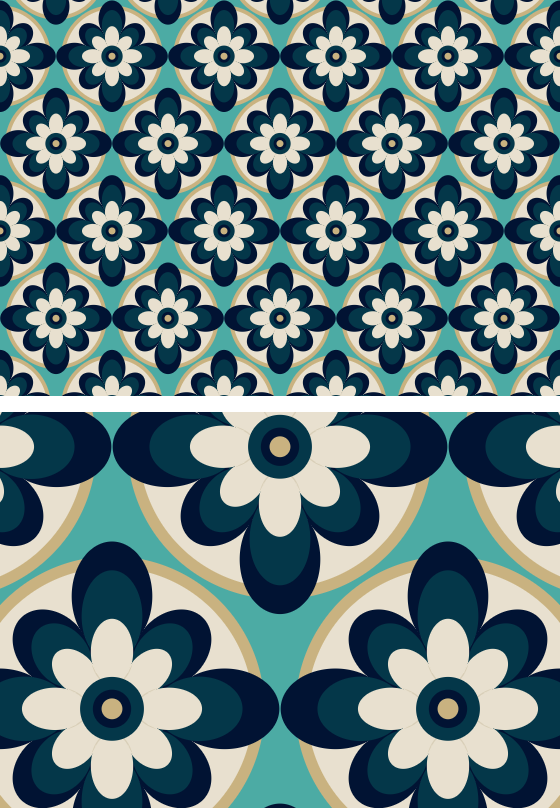
Top: the whole. Bottom: its middle third, enlarged.
Give the GLSL for this pattern, as a Shadertoy shader.

```glsl
// Retro floral tiles: eight-petalled blooms on gold-rimmed discs, in staggered rows.
// Each bloom nests three flowers built from ellipse distances, folded by symmetry;
// the two nearest rows are layered at every point, with edges smoothed analytically.

#define COLUMNS 5.0
#define ROW_STEP 0.78
#define FIRST_ROW 0.502
#define DISC_RADIUS 0.454
#define RIM_WIDTH 0.034
#define SEAM_STRENGTH 0.22
#define AQUA vec3(0.30, 0.67, 0.645)
#define CREAM vec3(0.91, 0.88, 0.81)
#define GOLD vec3(0.79, 0.70, 0.50)
#define NAVY vec3(0.005, 0.075, 0.20)
#define PETROL vec3(0.015, 0.215, 0.285)

// Approximate signed distance to an axis-aligned ellipse.
float ellipse(vec2 p, vec2 radii) {
    float k = max(length(p / radii), 1e-3);
    float slope = max(length(p / (radii * radii)), 1e-3);
    return k * (k - 1.0) / slope;
}

// Petal along +x; shape holds centre offset, half length and half width.
float petal(vec2 p, vec3 shape) {
    return ellipse(p - vec2(shape.x, 0.0), shape.yz);
}

// Fold the plane so one petal stands for all four upright ones.
vec2 foldUpright(vec2 p) {
    p = abs(p);
    return vec2(max(p.x, p.y), min(p.x, p.y));
}

// Four upright petals, four diagonal petals and a round core.
float flower(vec2 p, vec3 upright, vec3 diagonal, float core) {
    vec2 q = foldUpright(p);
    vec2 turned = vec2(q.x + q.y, q.x - q.y) * 0.70711;
    float petals = min(petal(q, upright), petal(turned, diagonal));
    return min(petals, length(p) - core);
}

// Paint a shape over the colour with a one-pixel soft edge.
void paint(inout vec3 color, vec3 ink, float dist, float pixel) {
    color = mix(color, ink, clamp(0.5 - dist / pixel, 0.0, 1.0));
}

void drawBloom(inout vec3 color, vec2 p, float pixel) {
    float r = length(p);

    // Rimmed disc
    paint(color, GOLD, r - DISC_RADIUS, pixel);
    paint(color, CREAM, r - DISC_RADIUS + RIM_WIDTH, pixel);

    // Outer and middle petals
    float outer = flower(p, vec3(0.335, 0.163, 0.120), vec3(0.253, 0.130, 0.102), 0.20);
    float middle = flower(p * vec2(1.04, 0.98), vec3(0.270, 0.134, 0.094),
                          vec3(0.220, 0.105, 0.081), 0.17);
    paint(color, NAVY, outer, pixel);
    paint(color, PETROL, middle, pixel);

    // Inner petals with faint seams where they overlap
    vec3 tip = vec3(0.170, 0.098, 0.063);
    float inner = flower(p, tip, vec3(0.155, 0.080, 0.056), 0.12);
    paint(color, CREAM, inner, pixel);
    float seam = abs(petal(foldUpright(p), tip)) - 0.002;
    float seamCover = clamp(0.5 - max(seam, inner + 0.004) / pixel, 0.0, 1.0);
    color = mix(color, GOLD * 0.8, SEAM_STRENGTH * seamCover);

    // Eye
    paint(color, PETROL, r - 0.095, pixel);
    paint(color, NAVY, r - 0.057, pixel);
    paint(color, GOLD, r - 0.031, pixel);
}

void mainImage(out vec4 fragColor, in vec2 fragCoord) {
    // One unit is one column; y runs down from the top edge.
    float pixel = COLUMNS / iResolution.x;
    vec2 uv = vec2(fragCoord.x, iResolution.y - fragCoord.y) * pixel;
    float nearestRow = floor((uv.y - FIRST_ROW) / ROW_STEP);

    vec3 color = AQUA;
    for (int i = 0; i < 2; i++) {
        float row = nearestRow + float(i);
        float shift = 0.5 * mod(row, 2.0);
        vec2 p = vec2(fract(uv.x - shift + 0.5) - 0.5,
                      uv.y - FIRST_ROW - row * ROW_STEP);
        drawBloom(color, p, pixel);
    }
    fragColor = vec4(color, 1.0);
}
```
